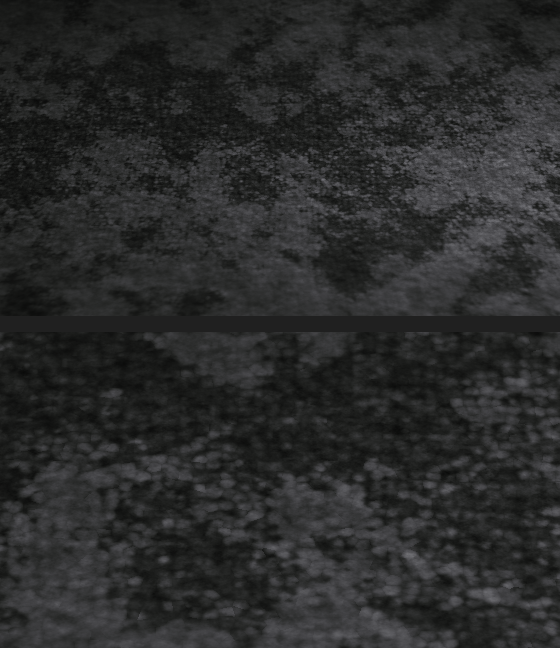
Top: the whole. Bottom: its middle third, enlarged.
A WebGL 1 fragment shader for this texture:

```glsl
precision highp float;

uniform vec2 u_resolution;

const vec3 SHADOW_TINT = vec3(0.98, 1.02, 0.97);
const vec3 LIGHT_TINT = vec3(0.99, 0.99, 1.03);

float hash(vec2 p) {
  return fract(sin(dot(p, vec2(127.1, 311.7))) * 43758.5453);
}

float noise(vec2 p) {
  vec2 cell = floor(p);
  vec2 f = fract(p);
  f = f * f * (3.0 - 2.0 * f);
  float low = mix(hash(cell), hash(cell + vec2(1.0, 0.0)), f.x);
  float high = mix(hash(cell + vec2(0.0, 1.0)), hash(cell + vec2(1.0, 1.0)), f.x);
  return mix(low, high, f.y);
}

// Layered noise; a small roughness suppresses the fine octaves
float fbm(vec2 p, float roughness) {
  float sum = 0.0;
  float total = 0.0;
  float weight = 1.0;
  for (int i = 0; i < 5; i++) {
    sum += weight * noise(p);
    total += weight;
    weight *= roughness;
    p = mat2(1.6, 1.2, -1.2, 1.6) * p + 17.3;
  }
  return sum / total;
}

// Crumbs of random tone with dark gaps between, centred on zero
float crumbs(vec2 p) {
  vec2 cell = floor(p);
  float nearest = 4.0;
  float tone = 0.0;
  for (int y = -1; y <= 1; y++) {
    for (int x = -1; x <= 1; x++) {
      vec2 id = cell + vec2(float(x), float(y));
      vec2 centre = id + 0.15 + 0.7 * vec2(hash(id), hash(id + 31.7));
      float d = distance(p, centre);
      if (d < nearest) {
        nearest = d;
        tone = hash(id + 74.3);
      }
    }
  }
  float dome = 1.0 - smoothstep(0.1, 0.85, nearest);
  return dome * (0.3 + tone) - 0.5;
}

float bell(float x, float centre, float width) {
  float d = (x - centre) / width;
  return exp(-d * d);
}

float blob(vec2 p, vec2 centre, vec2 radius) {
  vec2 d = (p - centre) / radius;
  return exp(-dot(d, d));
}

// Tilted floor: grains shrink and flatten toward the far edge
vec2 groundPlane(vec2 uv, float aspect) {
  float depth = 0.78 + 0.45 * uv.y;
  return vec2((uv.x - 0.5) * aspect * depth,
              1.45 * uv.y * (0.78 + 0.225 * uv.y));
}

// Where the top layer has worn away, from 0 to 1
float wornPatches(vec2 uv, vec2 ground, float crumb, float focus) {
  float region = blob(uv, vec2(0.29, 0.63), vec2(0.20, 0.20));
  region += blob(uv, vec2(0.61, 0.55), vec2(0.17, 0.12));
  region += blob(uv, vec2(0.60, 0.20), vec2(0.17, 0.20));
  region += blob(uv, vec2(0.03, 0.42), vec2(0.10, 0.13));
  region += 0.7 * blob(uv, vec2(0.86, 0.77), vec2(0.17, 0.13));
  float ragged = fbm(ground * vec2(7.5, 8.0) + 3.7, mix(0.65, 0.85, focus)) - 0.5;
  float field = 0.42 * min(region, 1.0) + 2.3 * ragged - 0.22 * focus * crumb;
  float softness = mix(0.30, 0.17, focus);
  return smoothstep(0.23 - softness, 0.23 + softness, field);
}

// Slope of the grain toward the light
float relief(vec2 ground, float roughness) {
  vec2 p = ground * vec2(52.0, 56.0);
  vec2 toLight = vec2(0.2, 0.34);
  return fbm(p + toLight, roughness) - fbm(p - toLight, roughness);
}

// Glow from the right, fading to the far and left sides
float lighting(vec2 uv) {
  float side = smoothstep(0.1, 0.95, uv.x);
  float light = 0.147 + 0.115 * side * bell(uv.y, 0.36, 0.45);
  light += 0.028 * bell(uv.y, 0.38, 0.32);
  light *= 1.0 - 0.35 * smoothstep(0.75, 1.0, uv.y) * (1.0 - bell(uv.x, 0.62, 0.25));
  return light * mix(0.85, 1.0, smoothstep(0.0, 0.2, uv.x));
}

void main() {
  vec2 uv = gl_FragCoord.xy / u_resolution;
  vec2 ground = groundPlane(uv, u_resolution.x / u_resolution.y);
  float focus = bell(uv.y, 0.50, 0.30);

  float crumb = crumbs(ground * vec2(64.0, 68.0));
  float worn = wornPatches(uv, ground, crumb, focus);
  float mottle = fbm(ground * vec2(20.0, 24.0), mix(0.55, 0.85, focus)) - 0.5;
  float bumps = relief(ground, mix(0.4, 0.7, focus));
  float glint = smoothstep(0.68, 0.95, noise(ground * vec2(95.0, 115.0)));

  // Worn stone is darker and coarser than the film on top
  float value = lighting(uv) * mix(1.08, 0.57, worn);
  value *= 1.0 + 0.75 * mottle;
  value *= 1.0 + bumps * mix(0.35, 0.9, focus) * mix(0.8, 1.4, worn);
  value *= 1.0 + crumb * mix(0.08, 0.36, focus) * mix(0.7, 1.3, worn);
  value += 0.045 * glint * focus * mix(0.6, 1.0, worn);

  vec3 tint = mix(SHADOW_TINT, LIGHT_TINT, smoothstep(0.08, 0.28, value));
  gl_FragColor = vec4(max(value, 0.0) * tint, 1.0);
}
```
